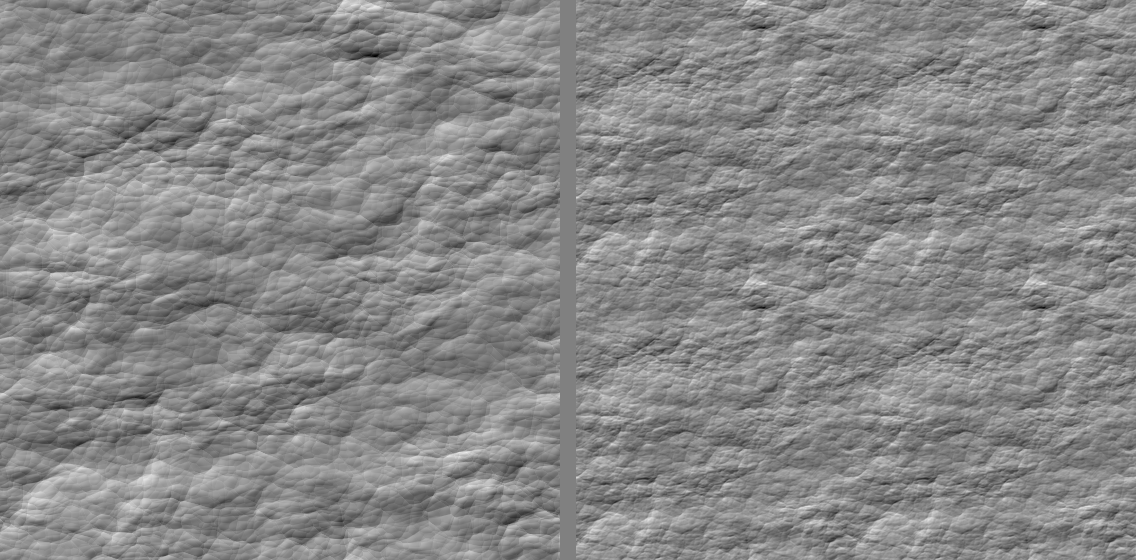
Left: one tile. Right: repeated 2 by 2.
Reproduce this texture procedurally as a Shadertoy shader.

```glsl
// Tileable grey rock face: faceted noise relief lit from the upper left.

const float BASE_GREY = 0.528;
const float LIGHT_GAIN = 0.091;
const float CREASE_GAIN = 0.022;
const vec2 LIGHT_DIR = vec2(-0.5, 0.866);
const vec2 BASE_CELLS = vec2(2.0, 3.0);
const int OCTAVES = 6;

float hash(vec2 p, float seed) {
    return fract(sin(dot(p, vec2(127.1, 311.7)) + seed * 17.3) * 43758.5453);
}

// Dot product of a random unit gradient with the offset from its corner.
float cornerSlope(vec2 corner, vec2 offset, vec2 period, float seed) {
    float angle = 6.28319 * hash(mod(corner, period), seed);
    return dot(vec2(cos(angle), sin(angle)), offset);
}

// Gradient noise that wraps after a whole number of cells.
float wrapNoise(vec2 uv, vec2 period, float seed) {
    vec2 p = uv * period + fract(seed * vec2(0.37, 0.61));
    vec2 cell = floor(p);
    vec2 f = p - cell;
    vec2 s = f * f * f * (f * (f * 6.0 - 15.0) + 10.0);
    vec2 e = vec2(1.0, 0.0);
    float low = mix(cornerSlope(cell, f, period, seed),
                    cornerSlope(cell + e.xy, f - e.xy, period, seed), s.x);
    float high = mix(cornerSlope(cell + e.yx, f - e.yx, period, seed),
                     cornerSlope(cell + e.xx, f - e.xx, period, seed), s.x);
    return mix(low, high, s.y);
}

// Domes around scattered points; neighbours meet in straight sharp creases.
float wrapDomes(vec2 uv, vec2 period, float seed) {
    vec2 p = uv * period + fract(seed * vec2(0.53, 0.29));
    vec2 cell = floor(p);
    float nearest = 8.0;
    for (int y = -1; y <= 1; y++) {
        for (int x = -1; x <= 1; x++) {
            vec2 neighbour = cell + vec2(x, y);
            vec2 id = mod(neighbour, period);
            vec2 toPoint = neighbour + vec2(hash(id, seed), hash(id, seed + 0.5)) - p;
            nearest = min(nearest, dot(toPoint, toPoint));
        }
    }
    return -nearest;
}

// Bends the domain so that creases wander.
vec2 warp(vec2 uv, vec2 period, float amount, float seed) {
    return uv + amount * vec2(wrapNoise(uv, period, seed),
                              wrapNoise(uv, period, seed + 1.0));
}

// Broad swells carry finer faceted bumps, rougher in some patches.
float relief(vec2 uv) {
    vec2 p = warp(uv, vec2(5.0, 6.0), 0.018, 21.0);
    p = warp(p, vec2(23.0, 29.0), 0.005, 31.0);
    float patchiness = smoothstep(-0.35, 0.35, wrapNoise(uv, vec2(4.0, 5.0), 41.0));
    float roughness = mix(0.72, 1.12, patchiness);
    float height = 0.0;
    vec2 period = BASE_CELLS;
    for (int i = 0; i < OCTAVES; i++) {
        float octave = float(i);
        float bump = wrapNoise(p, period, octave + 3.0);
        float steepness = exp(-0.12 * (octave - 3.0) * (octave - 3.0));
        if (i > 1) {
            bump = 0.55 * bump + 0.8 * wrapDomes(p, period, octave + 51.0);
            steepness *= roughness;
        }
        height += bump * steepness / period.y;
        period *= 2.0;
    }
    return height;
}

void mainImage(out vec4 fragColor, in vec2 fragCoord) {
    vec2 uv = fragCoord / iResolution.xy;
    float reach = 0.001;
    vec2 toLight = LIGHT_DIR * reach;
    vec2 across = vec2(LIGHT_DIR.y, -LIGHT_DIR.x) * reach;

    // Slopes that face the light are bright.
    float facing = (relief(uv - toLight) - relief(uv + toLight)) / (2.0 * reach);

    // Valleys that run towards the light show as thin pale lines.
    float crease = (relief(uv + across) + relief(uv - across) - 2.0 * relief(uv)) / reach;

    float grey = BASE_GREY + LIGHT_GAIN * facing + CREASE_GAIN * max(crease, 0.0);
    fragColor = vec4(vec3(clamp(grey, 0.0, 1.0)), 1.0);
}
```
